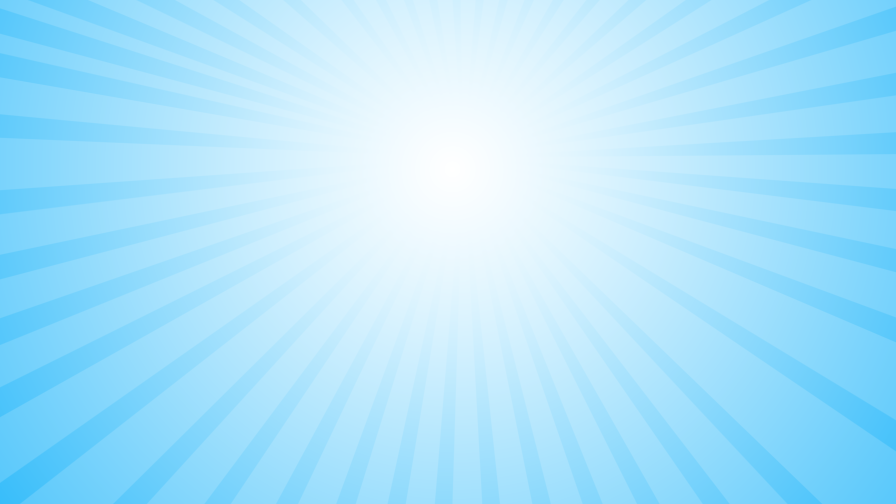
Reproduce this background procedurally as a Shadertoy shader.

```glsl
// Pale sunburst on a sky blue ground: a round white glow fades to azure,
// crossed by slightly uneven darker rays. The rays are one repeated angular
// cell, with a smooth bend of the angle that varies their spacing.

const float RAY_SPACING = 360.0 / 43.0;
const vec3 WHITE = vec3(1.0);
const vec3 AZURE = vec3(0.0, 0.67, 0.975);

float bump(float x, float centre, float width) {
    float t = (x - centre) / width;
    return exp(-t * t);
}

// Angular offset in degrees that makes the ray spacing irregular
float spacingBend(float angle) {
    return RAY_SPACING * (1.0 - smoothstep(-26.0, -7.0, angle))
         + 4.0 * bump(angle, -37.0, 11.0)
         + 1.2 * bump(angle, 8.0, 6.0)
         - 1.9 * bump(angle, 31.0, 10.0)
         - 4.0 * smoothstep(66.0, 116.0, angle)
         + 1.2 * bump(angle, 106.0, 12.0)
         + 7.1 * smoothstep(132.0, 158.0, angle)
         - 3.1 * smoothstep(164.0, 200.0, angle)
         + 0.7 * bump(angle, 198.0, 10.0);
}

// Ray number at an angle; whole values lie on the middle of a ray
float rayCell(float angle) {
    return (angle - spacingBend(angle) + 3.9) / RAY_SPACING;
}

// Coverage of the dark rays; the angle starts at the left and turns downwards
float rayMask(vec2 fromHub, float pixel) {
    float angle = degrees(atan(-fromHub.y, -fromHub.x));
    angle = mod(angle + 90.0, 360.0) - 90.0;
    float offset = abs(fract(rayCell(angle) + 0.5) - 0.5);

    // Dividing by the local slope keeps the rays equally wide
    float slope = rayCell(angle + 0.5) - rayCell(angle - 0.5);
    float edge = radians(offset / slope - 1.45) * length(fromHub);
    return 1.0 - smoothstep(-pixel, pixel, edge);
}

void mainImage(out vec4 fragColor, in vec2 fragCoord) {
    // Height runs from 0 to 1, x is zero in the middle
    vec2 p = vec2(fragCoord.x - 0.5 * iResolution.x, fragCoord.y) / iResolution.y;
    float pixel = 0.8 / iResolution.y;

    // Round glow, steepest halfway out
    float d = length(p - vec2(0.009, 0.664));
    float depth = d * (0.37 + 0.40 * d - 0.18 * d * d);

    // Rays grow stronger away from the glow
    float rayStrength = 0.108 * d * smoothstep(0.05, 0.55, d);
    depth += rayStrength * rayMask(p - vec2(0.03, 0.6875), pixel);

    fragColor = vec4(mix(WHITE, AZURE, depth), 1.0);
}
```
